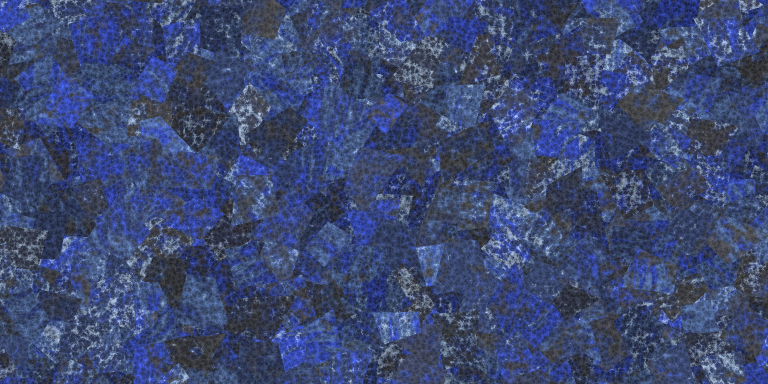
A Shadertoy shader for this texture:

```glsl
// Mosaic of angular lapis lazuli shards with streaks, grey matrix and chalky flecks.

const vec3 NAVY   = vec3(0.195, 0.240, 0.370);
const vec3 ROYAL  = vec3(0.190, 0.260, 0.620);
const vec3 STEEL  = vec3(0.290, 0.380, 0.550);
const vec3 MATRIX = vec3(0.230, 0.250, 0.310);
const vec3 BROWN  = vec3(0.245, 0.240, 0.235);
const vec3 CHALK  = vec3(0.520, 0.580, 0.640);

const int   LAYERS       = 4;
const float BOTTOM_SIZE  = 0.165;  // grid pitch of the lowest shards, in canvas heights
const float TOP_SIZE     = 0.115;  // grid pitch of the uppermost shards
const float SKIP_SHARE   = 0.25;   // shards left out of each layer
const float EDGE_WIDTH   = 0.004;
const float STREAK_SCALE = 7.0;
const float MOTTLE_SCALE = 20.0;
const float GRAIN_SCALE  = 75.0;
const float GRAIN_AMOUNT = 0.55;
const float SHADE_RANGE  = 0.42;
const float HALF_PI      = 1.5708;

vec4 hash4(vec2 p) {
    vec4 h = fract(p.xyxy * vec4(0.1031, 0.1030, 0.0973, 0.1099));
    h += dot(h, h.wzxy + 33.33);
    return fract((h.xxyz + h.yzzw) * h.zywx);
}

mat2 rotation(float a) {
    float c = cos(a), s = sin(a);
    return mat2(c, s, -s, c);
}

// Distance to the nearest scattered point.
float cellular(vec2 p) {
    vec2 cell = floor(p), f = fract(p);
    float nearest = 4.0;
    for (int j = -1; j <= 1; j++)
    for (int i = -1; i <= 1; i++) {
        vec2 o = vec2(i, j);
        vec2 d = o + hash4(cell + o).xy - f;
        nearest = min(nearest, dot(d, d));
    }
    return sqrt(nearest);
}

// Three octaves of cellular noise, centred on zero.
float layered(vec2 p) {
    float sum = 0.0, weight = 0.53;
    for (int k = 0; k < 3; k++) {
        sum += weight * (cellular(p) - 0.43);
        p = p * 2.2 + 17.3;
        weight *= 0.6;
    }
    return 2.0 * sum;
}

// Convex four-sided shard with uneven sides; negative inside.
float shard(vec2 d, vec2 id) {
    vec4 tilt = hash4(id + 5.7) - 0.5;
    vec4 side = mix(vec4(0.27), vec4(0.62), hash4(id + 91.3));
    float turn = 6.2832 * hash4(id + 43.1).x;
    float dist = -4.0;
    for (int k = 0; k < 4; k++) {
        float a = turn + float(k) * HALF_PI + 0.7 * tilt[k];
        dist = max(dist, dot(d, vec2(cos(a), sin(a))) - side[k]);
    }
    return dist;
}

// Colour of one piece of stone.
vec3 stone(vec2 p, vec2 id) {
    vec4 tone = hash4(id + 11.9), form = hash4(id + 67.7);
    vec2 shift = 40.0 * form.zw;

    // Bent bedding lines give each piece its own direction.
    vec2 q = rotation(6.2832 * form.x) * p;
    q.y += 0.006 * sin(31.0 * q.x + 9.0 * form.y) + 0.003 * sin(73.0 * q.x);
    float streak = layered(q * STREAK_SCALE * vec2(1.0, mix(2.0, 6.5, form.y)) + shift);
    float mottle = layered(p * MOTTLE_SCALE + shift.yx);
    float grain  = layered(p * GRAIN_SCALE + shift);

    vec3 col = mix(NAVY, ROYAL, smoothstep(0.25, 1.1, tone.x + streak + 0.3 * grain));
    col = mix(col, STEEL, 0.9 * smoothstep(0.45, 1.1, tone.y - streak + 0.4 * mottle));
    vec3 dull = mix(MATRIX, BROWN, smoothstep(0.4, 1.0, form.z + mottle));
    col = mix(col, dull, 0.88 * smoothstep(0.42, 0.95, tone.z + 0.8 * mottle + 0.4 * streak));
    float fleck = tone.w - 0.6 * streak - 0.6 * mottle + 0.5 * grain;
    col = mix(col, CHALK, 0.75 * smoothstep(0.8, 1.4, fleck));
    return col * (1.0 + GRAIN_AMOUNT * grain + SHADE_RANGE * (form.w - 0.5));
}

void mainImage(out vec4 fragColor, in vec2 fragCoord) {
    vec2 p = fragCoord / iResolution.y;
    vec2 top = vec2(7.0), below = top;
    float cover = 1.0;

    // Stack the layers, remembering the two uppermost shards here.
    for (int n = 0; n < LAYERS; n++) {
        float level = float(n);
        float size = mix(BOTTOM_SIZE, TOP_SIZE, level / float(LAYERS - 1));
        vec2 g = rotation(0.4 + 0.9 * level) * p / size + 60.0 + 3.7 * level;
        vec2 cell = floor(g);
        for (int j = -1; j <= 1; j++)
        for (int i = -1; i <= 1; i++) {
            vec2 c = cell + vec2(i, j);
            vec2 id = c + 137.0 * level;
            vec4 h = hash4(id);
            if (h.z < SKIP_SHARE) continue;
            float dist = shard(g - c - mix(vec2(0.1), vec2(0.9), h.xy), id) * size;
            float mask = smoothstep(0.5, -0.5, dist / EDGE_WIDTH);
            if (mask > 0.0) {
                if (cover > 0.5) below = top;
                top = id;
                cover = mask;
            }
        }
    }

    vec3 col = stone(p, top);
    if (cover < 1.0) col = mix(stone(p, below), col, cover);
    fragColor = vec4(clamp(col, 0.0, 1.0), 1.0);
}
```
